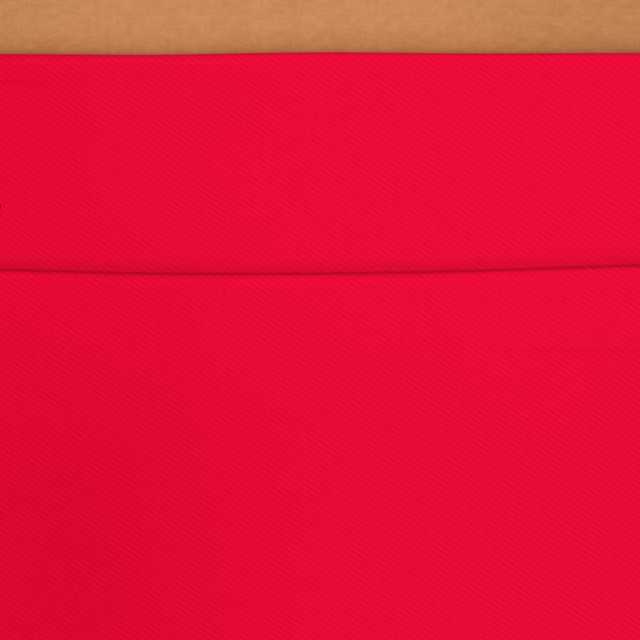
Write a WebGL 1 fragment shader that draws this texture.

```glsl
precision highp float;
uniform vec2 u_resolution;

float hash(vec2 p) {
  return fract(sin(dot(p, vec2(127.1, 311.7))) * 43758.545);
}

float noise(vec2 p) {
  vec2 i = floor(p), f = fract(p);
  f = f * f * (3.0 - 2.0 * f);
  return mix(mix(hash(i), hash(i + vec2(1.0, 0.0)), f.x),
             mix(hash(i + vec2(0.0, 1.0)), hash(i + vec2(1.0)), f.x), f.y);
}

float fbm(vec2 p) {
  float sum = 0.0, amp = 0.5;
  for (int i = 0; i < 4; i++) {
    sum += amp * noise(p);
    p = p * 2.03 + 7.1;
    amp *= 0.5;
  }
  return sum;
}

float bump(float x, float width) {
  return exp(-x * x / (width * width));
}

// Fine diagonal ribs, broken up by thread noise
float twill(vec2 p) {
  float warp = 0.5 * noise(p * 14.0);
  float ribs = sin(6.2832 * (dot(p, vec2(72.0, 108.0)) + warp));
  return ribs * (0.4 + 0.6 * noise(p * 60.0)) + 0.8 * (noise(p * 210.0) - 0.5);
}

vec3 skin(vec2 p, float above) {
  vec3 col = mix(vec3(0.75, 0.49, 0.30), vec3(0.79, 0.54, 0.35),
                 smoothstep(0.0, 0.05, above));
  col *= 1.0 - 0.05 * smoothstep(0.6, 1.0, p.x) - 0.03 * smoothstep(0.2, 0.0, p.x);
  col += 0.05 * (fbm(p * vec2(60.0, 110.0)) - 0.47);
  col += 0.03 * (noise(p * 240.0) - 0.5);
  // Contact shadow above the hem
  return col * (1.0 - 0.22 * exp(-max(above, 0.0) / 0.006));
}

vec3 cloth(vec2 p, float above, float seam) {
  float light = 0.5 + 0.35 * smoothstep(0.0, 0.65, p.x);
  light += 0.2 * smoothstep(0.25, 0.75, p.y);
  light -= 0.35 * bump(p.x - 0.14, 0.24) * smoothstep(0.55, 0.2, p.y);
  light += 0.3 * (fbm(p * vec2(5.0, 4.0)) - 0.47);
  vec3 col = mix(vec3(0.85, 0.025, 0.185), vec3(0.92, 0.045, 0.22), clamp(light, 0.0, 1.0));
  col += vec3(0.014, 0.012, 0.014) * twill(p);

  // Seam shadow, soft fold above it and lit lip below
  float shade = 0.17 * bump(seam, 0.0028) + 0.06 * bump(seam - 0.006, 0.012);
  shade -= 0.025 * bump(seam + 0.011, 0.007);
  // Hem edge and faint creases
  shade += 0.12 * bump(above, 0.003) - 0.02 * bump(above + 0.012, 0.006);
  shade += 0.035 * bump(p.y - 0.873 + 0.03 * p.x, 0.004) * smoothstep(0.16, 0.0, p.x);
  shade += 0.025 * bump(p.y - 0.452, 0.004) * smoothstep(0.7, 0.9, p.x);
  return col * (1.0 - shade);
}

void main() {
  vec2 p = gl_FragCoord.xy / u_resolution;
  float px = 1.0 / u_resolution.y;

  float hem = 0.9155 + 0.0025 * bump(p.x - 0.52, 0.17) + 0.0015 * smoothstep(0.6, 1.0, p.x)
            - 0.0015 * bump(p.x - 0.22, 0.12);
  float seamLine = 0.572 + 0.030 * pow(p.x - 0.38, 2.0) + 0.002 * smoothstep(0.5, 1.0, p.x)
                 + 0.002 * smoothstep(0.25, 0.0, p.x);
  float above = p.y - hem;

  vec3 col = mix(cloth(p, above, p.y - seamLine), skin(p, above),
                 smoothstep(-px, px, above));

  // Small dark notch on the left border
  float notch = length((p - vec2(-0.001, 0.677)) * vec2(1.0, 0.6));
  col = mix(col, vec3(0.25, 0.03, 0.07), 0.8 * smoothstep(0.0035, 0.001, notch));

  gl_FragColor = vec4(clamp(col, 0.0, 1.0), 1.0);
}
```
